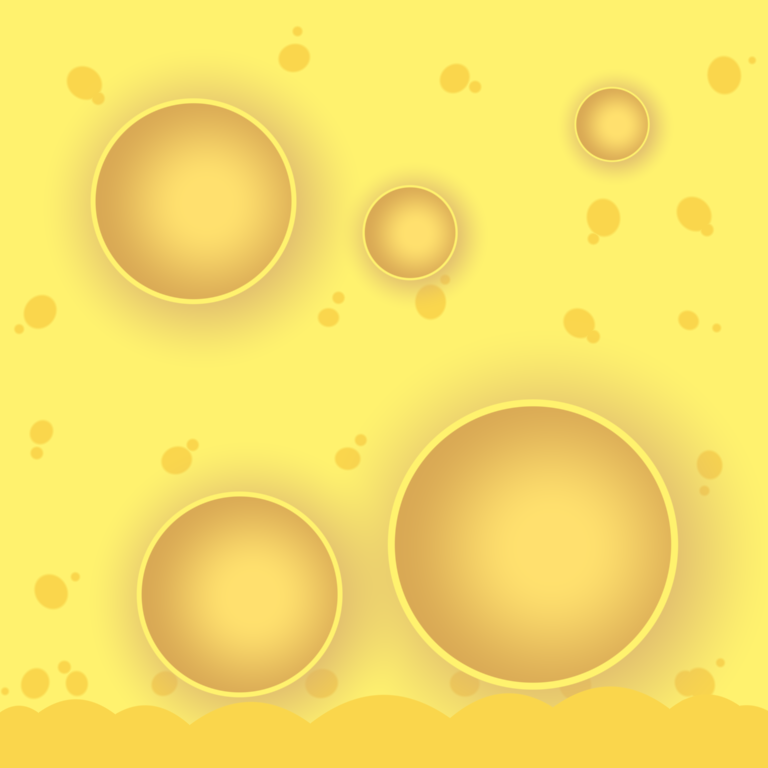
Give the GLSL for this background, as a WebGL 2 fragment shader.

```glsl
#version 300 es
precision highp float;

uniform vec2 u_resolution;
out vec4 fragColor;

#define SPOT_CELLS 6.0
#define SPOT_JITTER 0.45
#define SPOT_CLEARANCE 0.048
#define SPOT_SOFTNESS 0.0022
#define RIM_WIDTH 0.048
#define SHADOW_REACH 1.62
#define SHADOW_OFFSET vec2(0.09, -0.07)
#define GLOW_OFFSET vec2(0.13, -0.02)
#define HUMP_BULGE 0.185

const vec3 CHEESE = vec3(1.00, 0.95, 0.43);
const vec3 GOLD = vec3(0.98, 0.84, 0.30);
const vec3 SHADOW = vec3(0.85, 0.69, 0.43);
const vec3 BOWL_LIGHT = vec3(1.00, 0.88, 0.43);
const vec3 BOWL_DARK = vec3(0.85, 0.66, 0.33);

// Large holes: centre and outer radius
const int HOLES = 5;
const vec3 holes[HOLES] = vec3[](
    vec3(0.252, 0.738, 0.134), vec3(0.534, 0.697, 0.062),
    vec3(0.797, 0.838, 0.049), vec3(0.312, 0.226, 0.134),
    vec3(0.694, 0.291, 0.189));

// Low points between the humps of the ground
const int DIPS = 10;
const vec2 dips[DIPS] = vec2[](
    vec2(-0.002, 0.071), vec2(0.050, 0.072), vec2(0.150, 0.070),
    vec2(0.247, 0.056), vec2(0.404, 0.058), vec2(0.586, 0.065),
    vec2(0.720, 0.079), vec2(0.872, 0.077), vec2(0.963, 0.081),
    vec2(1.042, 0.036));

vec2 hash2(vec2 p) {
    vec2 q = vec2(dot(p, vec2(127.1, 311.7)), dot(p, vec2(269.5, 183.3)));
    return fract(sin(q) * 43758.5);
}

vec2 direction(float turn) {
    float angle = 6.2832 * turn;
    return vec2(cos(angle), sin(angle));
}

// Coverage of a shape from its signed distance
float fill(float dist, float softness) {
    return 1.0 - smoothstep(-softness, softness, dist);
}

bool clearOfHoles(vec2 p) {
    for (int i = 0; i < HOLES; i++)
        if (distance(p, holes[i].xy) < holes[i].z + SPOT_CLEARANCE) return false;
    return true;
}

// Jittered grid of oval spots, each with a small companion
float spotDistance(vec2 p) {
    float nearest = 1.0;
    vec2 home = floor(p * SPOT_CELLS);
    for (int y = -1; y <= 1; y++)
    for (int x = -1; x <= 1; x++) {
        vec2 cell = home + vec2(x, y);
        vec2 middle = (cell + 0.5) / SPOT_CELLS;
        if (!clearOfHoles(middle)) continue;
        vec2 shape = hash2(cell + 17.0);
        vec2 mate = hash2(cell + 43.0);
        vec2 center = middle + (hash2(cell) - 0.5) * SPOT_JITTER / SPOT_CELLS;
        center.y = max(center.y, 0.11);
        vec2 d = p - center;
        float stretch = 0.12 * dot(d, direction(shape.y));
        float spot = length(d - stretch * direction(shape.y)) - mix(0.011, 0.022, shape.x);
        vec2 matePos = center + direction(mate.x) * mix(0.024, 0.044, mate.y);
        float companion = distance(p, matePos) - mix(0.009, 0.004, mate.y);
        nearest = min(nearest, min(spot, companion));
    }
    return nearest;
}

// Height of the scalloped ground
float groundHeight(float x) {
    float height = 0.0;
    for (int i = 0; i < DIPS - 1; i++) {
        vec2 a = dips[i], b = dips[i + 1];
        float t = (x - a.x) / (b.x - a.x);
        float arch = 4.0 * t * (1.0 - t) * HUMP_BULGE * (b.x - a.x);
        if (t >= 0.0 && t < 1.0) height = mix(a.y, b.y, t) + arch;
    }
    return height;
}

void main() {
    vec2 p = gl_FragCoord.xy / u_resolution.y;
    float pixel = 1.0 / u_resolution.y;

    vec3 color = mix(CHEESE, GOLD, fill(spotDistance(p), max(SPOT_SOFTNESS, pixel)));

    // Soft shadows around the holes
    for (int i = 0; i < HOLES; i++) {
        float r = length((p - holes[i].xy) / holes[i].z - SHADOW_OFFSET);
        color = mix(color, SHADOW, 1.0 - smoothstep(0.5, SHADOW_REACH, r));
    }

    // Pale rims and shaded bowls
    for (int i = 0; i < HOLES; i++) {
        float radius = holes[i].z;
        vec2 q = (p - holes[i].xy) / radius;
        float dist = (length(q) - 1.0) * radius;
        float shade = smoothstep(0.2, 1.1, length(q - GLOW_OFFSET));
        color = mix(color, CHEESE, fill(dist, pixel));
        color = mix(color, mix(BOWL_LIGHT, BOWL_DARK, shade), fill(dist + RIM_WIDTH * radius, pixel));
    }

    // Ground in front
    color = mix(color, GOLD, fill(p.y - groundHeight(p.x), pixel));
    fragColor = vec4(color, 1.0);
}
```
